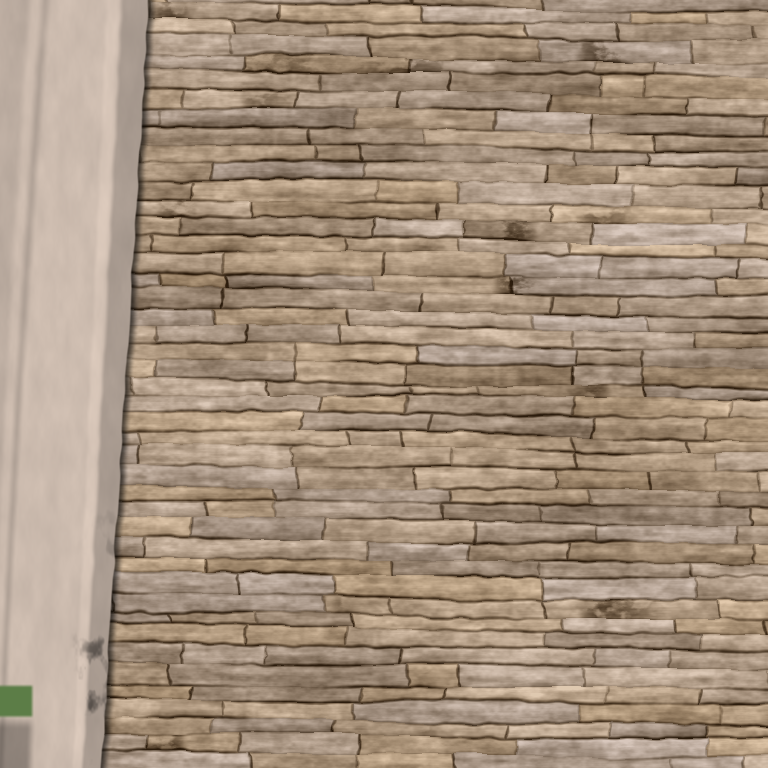
Give the GLSL for this texture, as a WebGL 1 fragment shader.

```glsl
precision highp float;
uniform vec2 u_resolution;

#define COURSES 43.0
#define STONE_LENGTH 0.18
#define WANDER 0.40
#define JOINT_WIDTH 0.0042
#define BASE_TONE 0.75
#define STONE_CONTRAST 0.20
#define GRAIN 0.42
#define DARK vec3(0.17, 0.11, 0.05)
#define LIGHT vec3(0.83, 0.755, 0.67)
#define POST vec3(0.79, 0.725, 0.675)
#define GREEN vec3(0.36, 0.49, 0.28)

float hash(vec2 p) {
  return fract(sin(dot(p, vec2(127.1, 311.7))) * 43758.5453);
}

float noise(vec2 p) {
  vec2 i = floor(p), f = fract(p);
  f = f * f * (3.0 - 2.0 * f);
  return mix(mix(hash(i), hash(i + vec2(1, 0)), f.x),
             mix(hash(i + vec2(0, 1)), hash(i + vec2(1, 1)), f.x), f.y);
}

float fbm(vec2 p) {
  float sum = 0.0, amp = 0.5;
  for (int k = 0; k < 4; k++) {
    sum += amp * noise(p);
    p = p * 2.03 + 17.3;
    amp *= 0.5;
  }
  return sum / 0.9375;
}

// 1 inside the band lo..hi, with soft ends
float band(float x, float lo, float hi, float soft) {
  return smoothstep(lo - soft, lo + soft, x) * (1.0 - smoothstep(hi - soft, hi + soft, x));
}

// Height of the wandering bed joint under course i
float bedLine(float i, float x) {
  return i + 0.4 * (hash(vec2(i, 3.0)) - 0.5)
           + WANDER * (noise(vec2(x * 5.0, i * 5.37)) - 0.5)
           + 0.16 * (noise(vec2(x * 55.0, i * 9.1)) - 0.5);
}

float endLine(float j, float course) {
  return j + 0.75 * (hash(vec2(j, course + 0.5)) - 0.5);
}

float bedDepth(float i, float x) {
  return mix(0.2, 1.0, smoothstep(0.25, 0.75, noise(vec2(x * 8.0, i * 3.7))));
}

vec3 stoneColor(float tone) {
  tone = clamp(tone, 0.0, 1.05);
  return mix(DARK, LIGHT, tone) - vec3(0.0, 0.03, 0.08) * tone * (1.0 - tone);
}

vec3 wall(vec2 p) {
  // Course and place within it
  float y = (p.y + 0.012 * p.x) * COURSES;
  float course = floor(y);
  if (y < bedLine(course, p.x)) course -= 1.0;
  else if (y > bedLine(course + 1.0, p.x)) course += 1.0;
  float low = bedLine(course, p.x), high = bedLine(course + 1.0, p.x);
  float v = clamp((y - low) / max(high - low, 0.05), 0.0, 1.0);

  // Stone along the course, with slightly leaning ends
  float s = p.x / STONE_LENGTH + 10.0 * hash(vec2(course, 8.0));
  s += 0.05 * (hash(vec2(course, 5.0)) - 0.5) * (v - 0.5) + 0.02 * (noise(p * 150.0) - 0.5);
  float stone = floor(s);
  if (s < endLine(stone, course)) stone -= 1.0;
  else if (s > endLine(stone + 1.0, course)) stone += 1.0;
  float left = s - endLine(stone, course), right = endLine(stone + 1.0, course) - s;
  float id = hash(vec2(stone * 1.7, course)), tint = hash(vec2(course, stone + 40.0));

  // Layered, chipped stone face
  float layers = fbm(vec2(p.x * 14.0, p.y * 130.0) + id * 30.0);
  float mottle = fbm(p * vec2(60.0, 95.0));
  float speck = noise(p * vec2(170.0, 230.0));
  float stain = fbm(p * vec2(4.0, 9.0) + 7.0);
  float tone = BASE_TONE + STONE_CONTRAST * (id - 0.5) + 0.16 * (v - 0.5);
  tone += GRAIN * (layers - 0.5) + 0.8 * GRAIN * (mottle - 0.5);
  tone += 0.10 * (speck - 0.5) + 0.25 * (stain - 0.5);

  // Bed joints, end joints and crumbled hollows
  float under = bedDepth(course, p.x), over = bedDepth(course + 1.0, p.x);
  float bedLow = under * (1.0 - smoothstep(0.0, JOINT_WIDTH * (0.5 + 0.6 * under), (y - low) / COURSES));
  float bedHigh = over * (1.0 - smoothstep(0.0, JOINT_WIDTH * 0.7, (high - y) / COURSES));
  float ends = 1.0 - smoothstep(0.0005, JOINT_WIDTH * 0.75, min(left, right) * STONE_LENGTH);
  ends *= 0.35 + 0.65 * hash(vec2(stone + step(right, left), course + 0.2));
  float hollow = smoothstep(0.83, 0.95, noise(vec2(p.x * 9.0, course * 4.1 + 50.0)));
  hollow *= smoothstep(0.3, 0.65, mottle + 0.25 * (0.5 - v));
  tone -= 0.55 * max(max(bedLow, bedHigh), ends) + 0.5 * hollow;

  vec3 color = stoneColor(tone);
  return color * mix(vec3(1.03, 1.0, 0.95), vec3(0.98, 0.99, 1.05), tint);
}

// Painted post; u runs from 0 at the left to 1 at the wall
vec3 post(vec2 p, float u) {
  vec3 color = POST * (0.96 + 0.10 * fbm(p * vec2(60.0, 22.0)));
  color *= 1.0 - 0.17 * smoothstep(0.80, 0.84, u);
  color *= 1.0 + 0.05 * band(u, 0.72, 0.80, 0.02);
  float groove = 0.30 * p.y - 0.02;
  color *= 1.0 - 0.13 * band(u, groove, groove + 0.05, 0.03);
  color *= 1.0 - 0.08 * band(u, -1.0, groove - 0.08, 0.03);
  float dirt = smoothstep(0.6, 0.8, fbm(p * vec2(40.0, 25.0) + 3.0));
  color *= 1.0 - 0.5 * dirt * smoothstep(0.6, 0.9, u) * (1.0 - smoothstep(0.1, 0.4, p.y));
  color *= 1.0 - 0.3 * band(p.y, -1.0, 0.06, 0.01) * band(u, -1.0, 0.3, 0.05);
  return mix(color, GREEN, band(p.y, 0.067, 0.107, 0.003) * band(p.x, -1.0, 0.042, 0.003));
}

void main() {
  vec2 p = gl_FragCoord.xy / u_resolution;
  float edge = 0.132 + 0.062 * p.y + 0.003 * (noise(vec2(p.y * 45.0, 2.0)) - 0.5);
  float gap = p.x - edge;
  float shadow = 1.0 - smoothstep(0.0, 0.012, gap);
  vec3 stones = wall(p) * (1.0 - 0.6 * shadow);
  vec3 color = mix(post(p, p.x / edge), stones, smoothstep(-0.0015, 0.0015, gap));
  gl_FragColor = vec4(color, 1.0);
}
```
